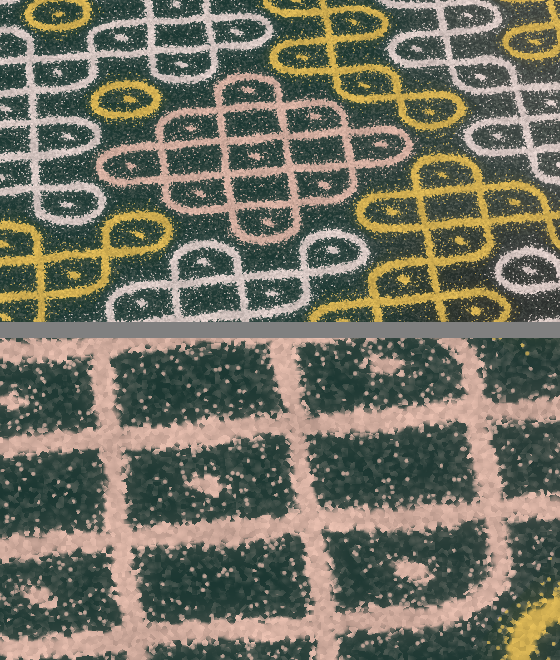
Top, the full canvas; bottom, a detail of the centre.
Reproduce this pattern procedurally as a WebGL 1 fragment shader.

```glsl
precision highp float;
// Chalk-powder kolam: looped lines around a skewed lattice of dots on rough green ground.
uniform vec2 u_resolution;

#define AXIS_A vec2(0.192, 0.0145)
#define AXIS_B vec2(0.0136, -0.1014)
#define PERSPECTIVE vec2(0.006, -0.013)
#define LINE_HALF 0.0125
#define LOOP_ROUND 0.48
#define GRAIN_SCALE 115.0
#define GROUND_DARK vec3(0.10, 0.21, 0.19)
#define GROUND_GRAIN vec3(0.37, 0.40, 0.37)
#define WHITE_CHALK vec3(0.90, 0.83, 0.81)
#define YELLOW_CHALK vec3(0.88, 0.73, 0.34)
#define PINK_CHALK vec3(0.88, 0.72, 0.66)

const vec2 CELL_SIZE = vec2(0.192, 0.103);

vec2 hash2(vec2 p) {
  vec3 h = fract(p.xyx * vec3(0.1031, 0.1030, 0.0973));
  h += dot(h, h.yzx + 33.33);
  return fract((h.xx + h.yz) * h.zy);
}

// Cellular noise: x is distance to the nearest grain, y is its random tone.
vec2 grains(vec2 p) {
  vec2 cell = floor(p), f = p - cell;
  vec2 nearest = vec2(8.0, 0.0);
  for (int j = -1; j <= 1; j++) {
    for (int i = -1; i <= 1; i++) {
      vec2 o = vec2(float(i), float(j));
      vec2 h = hash2(cell + o + 50.0);
      float d = length(o + h - f);
      if (d < nearest.x) nearest = vec2(d, fract(h.x * 7.3 + h.y * 3.1));
    }
  }
  return nearest;
}

float waves(vec2 p) {
  return (sin(p.x + 1.7 * sin(p.y * 0.8)) + sin(p.y * 1.3 + p.x * 0.7)
        + 0.5 * sin(p.x * 2.3 - p.y * 1.9)) * 0.4;
}

bool inBlock(vec2 c, vec2 lo, vec2 hi) {
  return all(greaterThan(c, lo - 0.5)) && all(lessThan(c, hi + 0.5));
}

// Motif of a dot on the diagonal lattice: 0 white, 1 yellow, 2 pink.
float motifOf(vec2 c) {
  if (inBlock(c, vec2(-1.0), vec2(1.0))) return 2.0;
  bool vine = inBlock(c, vec2(-1, 2), vec2(1, 2)) || inBlock(c, vec2(-2, 3), vec2(-1, 3))
    || inBlock(c, vec2(0, 5), vec2(2, 5)) || inBlock(c, vec2(1, 4), vec2(1, 4))
    || inBlock(c, vec2(2, 0), vec2(3, 1)) || inBlock(c, vec2(3, -2), vec2(4, -1))
    || inBlock(c, vec2(4, 1), vec2(4, 1)) || inBlock(c, vec2(0, -4), vec2(0, -2))
    || inBlock(c, vec2(-1, -3), vec2(-1, -3));
  bool single = inBlock(c, vec2(-2, 0), vec2(-2, 0)) || inBlock(c, vec2(-4, 1), vec2(-4, 1));
  return vine || single ? 1.0 : 0.0;
}

// Signed distance to a loop box with elliptical corners, in canvas units.
float loopDistance(vec2 local, float radius) {
  vec2 side = abs(local) - 0.5;
  vec2 e = side + radius;
  if (min(e.x, e.y) > 0.0) {
    float k = length(e);
    return (k - radius) / length(e / k / CELL_SIZE);
  }
  return max(side.x * CELL_SIZE.x, side.y * CELL_SIZE.y);
}

// Undo the perspective to get lattice coordinates.
vec2 toLattice(vec2 d) {
  vec2 a = AXIS_A - d * PERSPECTIVE.x;
  vec2 b = AXIS_B - d * PERSPECTIVE.y;
  return vec2(d.x * b.y - d.y * b.x, a.x * d.y - a.y * d.x) / (a.x * b.y - a.y * b.x);
}

void main() {
  vec2 p = gl_FragCoord.xy / u_resolution.y;
  float aspect = u_resolution.x / u_resolution.y;
  vec2 handShake = vec2(waves(p * 19.0), waves(p.yx * 23.0 + 4.0)) * 0.0042;
  vec2 ab = toLattice(p - vec2(0.458 * aspect, 0.518) + handShake);

  // Nearest chalk mark among the surrounding loops and dots.
  vec2 base = floor(vec2(ab.x + ab.y, ab.x - ab.y) * 0.5 + 0.5);
  float mark = 9.0, motif = 0.0;
  for (int j = -1; j <= 1; j++) {
    for (int i = -1; i <= 1; i++) {
      vec2 c = base + vec2(float(i), float(j));
      vec2 local = ab - vec2(c.x + c.y, c.x - c.y);
      vec2 s = vec2(local.x < 0.0 ? -1.0 : 1.0, local.y < 0.0 ? -1.0 : 1.0);
      float kind = motifOf(c);
      float other = motifOf(c + vec2(s.x + s.y, s.x - s.y) * 0.5);
      float loopLine = abs(loopDistance(local, kind == other ? 0.03 : LOOP_ROUND)) - LINE_HALF;
      vec2 h = hash2(c + 20.0);
      vec2 q = (local - (h - 0.5) * 0.12) * CELL_SIZE;
      q.y -= q.x * 0.25;
      float dotMark = (length(q * vec2(0.55, 1.0)) - 0.0085 - 0.003 * h.x) * 1.2;
      float d = min(loopLine, dotMark);
      if (d < mark) { mark = d; motif = kind; }
    }
  }

  // Rough ground, greyer and coarser toward the right.
  vec2 fine = grains(p * GRAIN_SCALE * 1.7);
  vec2 coarse = grains(p * GRAIN_SCALE * vec2(0.75, 1.0) + 9.0);
  float side = p.x / aspect;
  float worn = smoothstep(0.55, 1.0, side + 0.08 * waves(p * 6.0));
  float shade = smoothstep(0.6, 0.85, side) * (1.0 - smoothstep(0.1, 0.45, p.y));
  float grit = fine.y * 0.55 + (1.0 - coarse.x) * 0.45;
  vec3 ground = mix(GROUND_DARK, vec3(0.23, 0.25, 0.24), worn);
  ground = mix(ground, GROUND_GRAIN, smoothstep(0.35, 0.95, grit) * (0.65 + 0.35 * worn));
  ground *= 1.0 - 0.28 * shade;

  // Powder with ragged edges and loose specks around it.
  vec3 chalk = motif > 1.5 ? PINK_CHALK : motif > 0.5 ? YELLOW_CHALK : WHITE_CHALK;
  chalk *= 0.83 + 0.24 * grit + 0.05 * waves(p * 31.0);
  float edge = mark + (0.5 - fine.y) * 0.008 + (coarse.x - 0.45) * 0.006 - 0.0015 * waves(p * 27.0);
  float cover = 1.0 - smoothstep(-0.004, 0.004, edge);
  float halo = exp(-max(mark, 0.0) * 65.0);
  float specks = step(1.0 - 0.3 * halo - 0.015, fine.y) * (1.0 - smoothstep(0.25, 0.6, fine.x));
  float powder = max(cover * 0.96, max(specks * 0.75, halo * 0.16));
  gl_FragColor = vec4(mix(ground, chalk, powder), 1.0);
}
```
